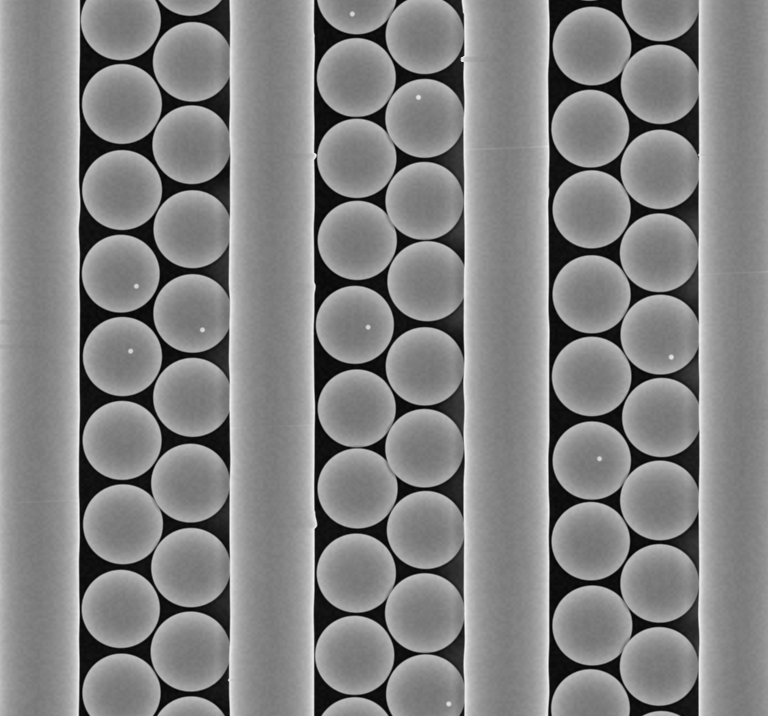
A Shadertoy shader for this pattern:

```glsl
#define PERIOD 0.3277        // groove to groove, in canvas heights
#define FIRST_CENTRE 0.2159  // middle of the first groove
#define GROOVE_HALF 0.1047
#define RADIUS 0.0552
#define LEFT_X -0.0460       // ball columns, from the groove middle
#define RIGHT_X 0.0515
#define STAGGER 0.49         // drop of the right column, in ball pitches
#define JITTER 0.0045
#define EDGE_SOFT 0.0016
#define GRAIN 0.035
#define STACK_TOP vec3(0.972, 1.008, 1.053)
#define STACK_PITCH vec3(0.1176, 0.1153, 0.1158)

float hash(vec2 p) {
    return fract(sin(dot(p, vec2(127.1, 311.7))) * 43758.5453);
}

float noise(vec2 p) {
    vec2 i = floor(p), f = fract(p);
    f = f * f * (3.0 - 2.0 * f);
    return mix(mix(hash(i), hash(i + vec2(1, 0)), f.x),
               mix(hash(i + vec2(0, 1)), hash(i + vec2(1, 1)), f.x), f.y);
}

// Grey of a ball: dull middle, glowing rim, a little brighter on top
float ballShade(vec2 q, vec2 seed) {
    float f = min(length(q), 1.0);
    float shade = 0.475 + 0.25 * f * f * f + 0.035 * q.y - 0.01 * q.x;
    vec2 spot = 1.2 * vec2(hash(seed + 5.3), hash(seed + 8.1)) - 0.6;
    float speck = step(0.84, hash(seed + 2.7));
    return shade + 0.35 * speck * smoothstep(0.09, 0.03, length(q - spot));
}

// Dark trench holding two staggered columns of balls
float grooveShade(vec2 p, int id, float soft) {
    float top = STACK_TOP[id], pitch = STACK_PITCH[id];
    float wallGlow = smoothstep(0.05, GROOVE_HALF, p.x);
    float shade = 0.06 + 0.2 * wallGlow * noise(vec2(p.y * 25.0, float(id)));

    for (int side = 0; side < 2; side++) {
        float s = float(side);
        float nearest = floor((top - p.y) / pitch - STAGGER * s + 0.5);
        for (int n = -1; n <= 1; n++) {
            float k = nearest + float(n);
            vec2 seed = vec2(k + 17.0 * s, float(id) * 7.0 + 1.0);
            vec2 centre = vec2(mix(LEFT_X, RIGHT_X, s), top - (k + STAGGER * s) * pitch);
            centre += JITTER * (vec2(hash(seed), hash(seed + 3.1)) - 0.5);
            float r = RADIUS * (0.985 + 0.03 * hash(seed + 6.4));
            vec2 q = p - centre;
            float d = length(q) - r;
            // contact shadow, then the ball itself
            shade *= mix(0.65, 1.0, smoothstep(0.0, 0.006, d));
            float ball = ballShade(q / r, seed);
            ball *= 1.0 - 0.3 * s * smoothstep(0.085, GROOVE_HALF, p.x);
            shade = mix(shade, ball, smoothstep(soft, -soft, d));
        }
    }
    return shade;
}

// Flat ridge with bright shoulders and one faint cross scratch
float ridgeShade(vec2 p, float d, int ridge) {
    float scratchY = vec4(0.297, 0.402, 0.791, 0.617)[ridge];
    float inside = max(d, 0.0);
    float shade = 0.465 + 0.36 * exp(-inside / 0.021) + 0.2 * exp(-inside / 0.003);
    float y = p.y - scratchY - 0.04 * (p.x - PERIOD * float(ridge));
    float scratch = smoothstep(0.0025, 0.0, abs(y));
    return shade + 0.06 * scratch * noise(vec2(p.x * 25.0, scratchY));
}

void mainImage(out vec4 fragColor, in vec2 fragCoord) {
    vec2 p = fragCoord / iResolution.y;
    float soft = max(EDGE_SOFT, 0.75 / iResolution.y);

    // Cell around each groove
    float cell = (p.x - FIRST_CENTRE) / PERIOD;
    float id = floor(cell + 0.5);
    float x = (cell - id) * PERIOD;
    int groove = clamp(int(id), 0, 2);
    int ridge = clamp(int(floor(cell)) + 1, 0, 3);

    // Wall distance, positive on the ridge, with waviness and crumbs
    float wall = id * 2.0 + step(0.0, x);
    float d = abs(x) - GROOVE_HALF;
    d += 0.0022 * (noise(vec2(p.y * 28.0, wall * 3.7)) - 0.5);
    float crumb = smoothstep(0.84, 0.95, noise(vec2(p.y * 60.0, wall * 9.1 + 4.0)));
    d += 0.0045 * crumb * smoothstep(0.45, 0.7, noise(vec2(p.y * 7.0, wall * 5.3)));

    float shade = grooveShade(vec2(x, p.y), groove, soft);
    shade = mix(shade, ridgeShade(p, d, ridge), smoothstep(-soft, soft, d));

    // Fine grain and broad unevenness
    shade += GRAIN * (noise(p * 260.0) - 0.5);
    shade += 0.02 * (noise(p * 9.0) - 0.5);
    fragColor = vec4(vec3(clamp(shade, 0.0, 1.0)), 1.0);
}
```
